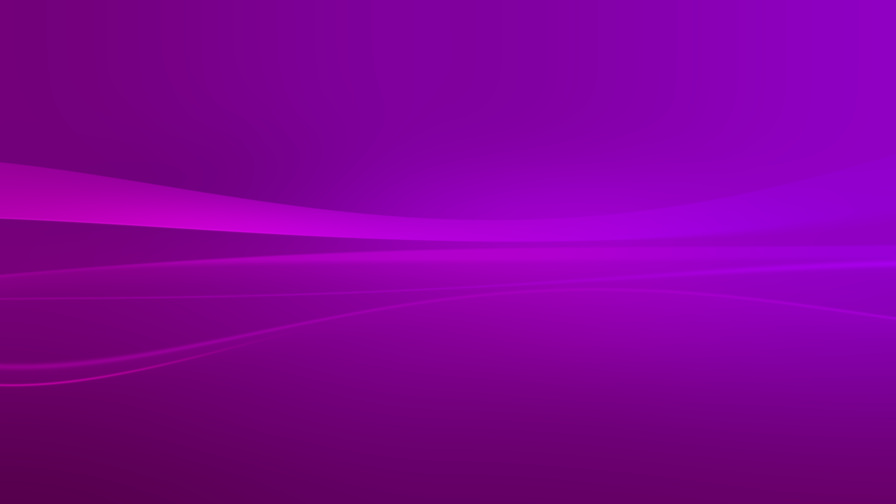
Give the GLSL for this background, as a Shadertoy shader.

```glsl
// Violet backdrop with two glowing ribbons and three thin curved light trails.
// Each edge is a quartic through five evenly spaced heights; ribbons are filled
// between two edges and trails are soft lines, all blended over colour gradients.

// Height at x of the quartic through h at x = 0, 1/4, 1/2, 3/4 and last at x = 1.
float curve(float x, vec4 h, float last) {
    float t = 4.0 * x;
    float a = t - 1.0, b = t - 2.0, c = t - 3.0, d = t - 4.0;
    return h.x * a * b * c * d / 24.0
         - h.y * t * b * c * d / 6.0
         + h.z * t * a * c * d / 4.0
         - h.w * t * a * b * d / 6.0
         + last * t * a * b * c / 24.0;
}

// Coverage below an edge, softened over the given width.
float below(float y, float edge, float soft) {
    return 1.0 - smoothstep(-soft, soft, y - edge);
}

// Bell-shaped light around a distance of zero.
float bell(float dist, float width) {
    float q = dist / width;
    return exp(-q * q);
}

// Elliptical glow.
float glow(vec2 p, vec2 center, vec2 size) {
    return bell(length((p - center) / size), 1.0);
}

// Three-stop horizontal gradient.
vec3 gradient(float x, vec3 left, vec3 middle, vec3 right) {
    return mix(mix(left, middle, smoothstep(0.0, 0.5, x)), right, smoothstep(0.5, 1.0, x));
}

vec3 backdrop(vec2 p) {
    vec3 sky = gradient(p.x, vec3(0.45, 0.0, 0.48), vec3(0.50, 0.0, 0.62), vec3(0.56, 0.0, 0.76));
    vec3 horizon = gradient(p.x, vec3(0.47, 0.0, 0.48), vec3(0.53, 0.0, 0.61), vec3(0.55, 0.0, 0.75));
    vec3 ground = gradient(p.x, vec3(0.33, 0.0, 0.29), vec3(0.38, 0.0, 0.38), vec3(0.40, 0.0, 0.39));
    vec3 lower = mix(ground, horizon, smoothstep(-0.08, 0.50, p.y));
    vec3 color = mix(lower, sky, smoothstep(0.46, 0.62, p.y));
    color += vec3(0.10, 0.0, 0.15) * glow(p, vec2(0.60, 0.56), vec2(0.22, 0.12));
    color += vec3(0.05, 0.0, 0.06) * glow(p, vec2(0.67, 0.37), vec2(0.24, 0.12));
    color -= vec3(0.03, 0.0, 0.04) * glow(p, vec2(0.27, 0.64), vec2(0.17, 0.12));
    return color;
}

void mainImage(out vec4 fragColor, in vec2 fragCoord) {
    vec2 p = fragCoord / iResolution.xy;
    float soft = max(1.0 / iResolution.y, 0.0015);
    vec3 color = backdrop(p);

    // Upper ribbon: brightest near its lower edge, fading out at the right
    float top = curve(p.x, vec4(0.678, 0.612, 0.565, 0.590), 0.694);
    float bottom = curve(p.x, vec4(0.567, 0.542, 0.522, 0.529), 0.574);
    float depth = clamp((top - p.y) / (top - bottom), 0.0, 1.0);
    float fade = 1.0 - smoothstep(0.68, 1.0, p.x);
    float lowerSoft = mix(soft, 0.02, smoothstep(0.65, 1.0, p.x));
    float ribbon = below(p.y, top, soft) * (1.0 - below(p.y, bottom, lowerSoft));
    vec3 ribbonColor = gradient(p.x, vec3(0.70, 0.0, 0.69), vec3(0.70, 0.0, 0.86), vec3(0.59, 0.0, 0.92));
    ribbonColor += vec3(0.11, 0.0, 0.08) * glow(p, vec2(0.25, 0.56), vec2(0.20, 0.07));
    color = mix(color, ribbonColor, ribbon * mix(0.55, 0.95, depth) * mix(0.35, 1.0, fade));
    color += vec3(0.10, 0.03, 0.09) * bell(p.y - bottom, 0.002) * (1.0 - smoothstep(0.2, 0.5, p.x));

    // Middle ribbon: crisp above, blurred below
    float crest = curve(p.x, vec4(0.454, 0.487, 0.505, 0.510), 0.514);
    float base = curve(p.x, vec4(0.450, 0.476, 0.480, 0.484), 0.484);
    float beam = below(p.y, crest, soft * 1.5) * (1.0 - below(p.y, base, 0.008));
    vec3 beamColor = gradient(p.x, vec3(0.68, 0.0, 0.66), vec3(0.72, 0.0, 0.82), vec3(0.61, 0.0, 0.87));
    color = mix(color, beamColor, beam * mix(0.9, 0.7, p.x));
    color = mix(color, beamColor, 0.25 * bell(p.y - base, 0.035) * below(p.y, base, 0.008));

    // Rising trail, broader and brighter toward the right
    float rise = curve(p.x, vec4(0.407, 0.412, 0.428, 0.455), 0.477);
    vec3 riseColor = mix(vec3(0.62, 0.0, 0.60), vec3(0.67, 0.0, 0.95), p.x);
    float riseWidth = mix(0.0022, 0.007, smoothstep(0.45, 1.0, p.x));
    color = mix(color, riseColor, bell(p.y - rise, riseWidth) * mix(0.55, 0.85, p.x));

    // Arching trail with a faint halo beneath
    float arch = curve(p.x, vec4(0.273, 0.326, 0.407, 0.421), 0.368);
    vec3 archColor = mix(vec3(0.66, 0.0, 0.62), vec3(0.68, 0.0, 0.88), p.x);
    float archWidth = mix(0.006, 0.003, smoothstep(0.0, 0.4, p.x));
    color = mix(color, archColor, 0.65 * bell(p.y - arch, archWidth));
    color = mix(color, archColor, 0.14 * bell(p.y - arch, 0.035) * below(p.y, arch, soft));

    // Thin trail that joins the arch
    float branch = curve(p.x, vec4(0.236, 0.306, 0.405, 0.421), 0.368);
    float branchFade = 1.0 - smoothstep(0.05, 0.36, p.x);
    color = mix(color, vec3(0.78, 0.0, 0.66), 0.8 * bell(p.y - branch, 0.0025) * branchFade);

    fragColor = vec4(clamp(color, 0.0, 1.0), 1.0);
}
```
